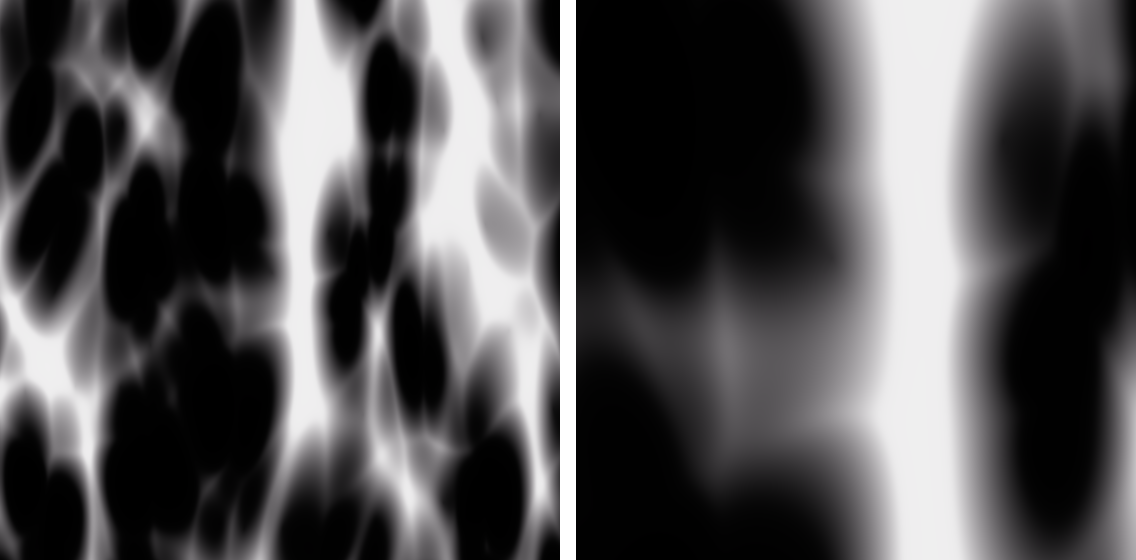
Left, the full canvas; right, a detail of the centre.
This texture is drawn by a WebGL 2 fragment shader. Its source:

```glsl
#version 300 es
precision highp float;

uniform vec2 u_resolution;
out vec4 fragColor;

// Values to tune
const vec2 CELL_FREQ = vec2(6.0, 2.6);      // tall cells per canvas
const vec2 FINE_FREQ = vec2(11.5, 4.8);     // small cells per canvas
const vec2 PATCH_FREQ = vec2(3.4, 2.3);     // broad light and dark areas
const float JITTER = 0.92;
const float WARP = 0.8;
const float SHARP_BLEND = 22.0;
const float SOFT_BLEND = 7.0;
const float RIDGE = 2.0;
const float FINE_WEIGHT = 0.4;
const float PATCH_WEIGHT = 0.38;
const float BLACK_LEVEL = 0.585;
const float CONTRAST = 1.57;
const float WHITE = 0.94;
const float KNEE = 0.004;
const vec3 MID_TINT = vec3(0.004, -0.008, 0.004);

vec2 hash2(vec2 p) {
    vec3 q = fract(p.xyx * vec3(0.1031, 0.1030, 0.0973));
    q += dot(q, q.yzx + 33.33);
    return fract((q.xx + q.yz) * q.zy);
}

// Two independent channels of smooth value noise
vec2 noise2(vec2 p) {
    vec2 i = floor(p);
    vec2 f = fract(p);
    f = f * f * f * (f * (f * 6.0 - 15.0) + 10.0);
    vec2 low = mix(hash2(i), hash2(i + vec2(1.0, 0.0)), f.x);
    vec2 high = mix(hash2(i + vec2(0.0, 1.0)), hash2(i + vec2(1.0)), f.x);
    return mix(low, high, f.y);
}

// Smooth distance to the nearest cell centre, raised along the borders
float cellWeb(vec2 p) {
    vec2 base = floor(p);
    vec2 f = fract(p);
    float sharpSum = 0.0;
    float softSum = 0.0;
    for (int y = -2; y <= 2; y++) {
        for (int x = -2; x <= 2; x++) {
            vec2 cell = vec2(x, y);
            vec2 centre = cell + 0.5 + JITTER * (hash2(base + cell) - 0.5);
            float d = length(centre - f);
            sharpSum += exp(-SHARP_BLEND * d);
            softSum += exp(-SOFT_BLEND * d);
        }
    }
    float sharpDist = -log(sharpSum) / SHARP_BLEND;
    float softDist = -log(softSum) / SOFT_BLEND;
    return sharpDist + RIDGE * (sharpDist - softDist);
}

vec2 warped(vec2 p, vec2 seed) {
    return p + seed + WARP * (noise2(p * 0.65 + seed) - 0.5);
}

float softPositive(float x) {
    return 0.5 * (x + sqrt(x * x + KNEE));
}

void main() {
    vec2 uv = gl_FragCoord.xy / min(u_resolution.x, u_resolution.y);

    // Large cells, fine cells and broad patches
    float field = cellWeb(warped(uv * CELL_FREQ, vec2(17.0, 43.0)));
    field += FINE_WEIGHT * cellWeb(warped(uv * FINE_FREQ, vec2(71.0, 29.0)));
    field += PATCH_WEIGHT * (noise2(uv * PATCH_FREQ + 11.0).x - 0.5);

    // Tone curve with rounded ends
    float value = softPositive(CONTRAST * (field - BLACK_LEVEL));
    value = WHITE - softPositive(WHITE - value);

    float midtone = 4.0 * value * (1.0 - value);
    fragColor = vec4(clamp(vec3(value) + MID_TINT * midtone, 0.0, 1.0), 1.0);
}
```
